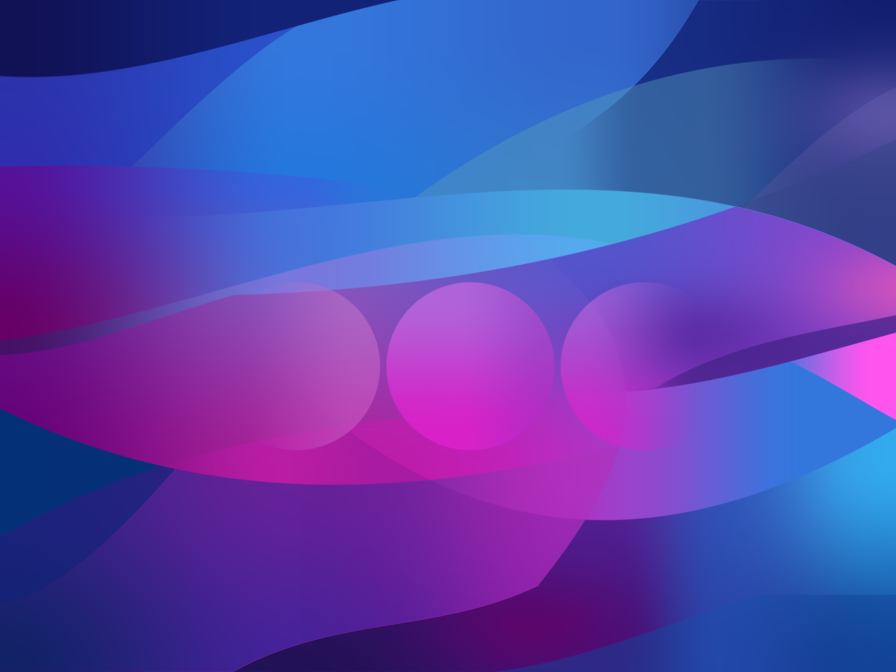
Write a Shadertoy shader that draws this background.

```glsl
// Overlapping translucent waves in blue, violet and magenta with three discs.
// Each edge is a cubic through four heights; panes are painted downwards,
// filled with blended colour ramps. In p, xy is position and z edge softness.

vec3 rgb(int code) {
    return vec3((code >> 8) & 15, (code >> 4) & 15, code & 15) / 15.;
}

vec3 tint(vec3 base, int code, float amount) {
    return mix(base, rgb(code), amount);
}

// Smooth step that also accepts falling ranges.
float ease(float a, float b, float x) {
    float t = clamp((x - a) / (b - a), 0., 1.);
    return t * t * (3. - 2. * t);
}

// Colours at 0, 1/3, 2/3 and 1 of the width.
vec3 ramp(float x, int a, int b, int c, int d) {
    vec3 col = tint(rgb(a), b, ease(0., .333, x));
    return tint(tint(col, c, ease(.333, .667, x)), d, ease(.667, 1., x));
}

// Coverage below a cubic through four evenly spaced heights.
float under(vec3 p, float start, float end, vec4 h) {
    float s = 3. * clamp((p.x - start) / (end - start), 0., 1.);
    vec3 d = h.yzw - h.xyz;
    vec2 bend = d.yz - d.xy;
    float k = s * (s - 1.) * .5;
    float edge = h.x + d.x * s + bend.x * k + (bend.y - bend.x) * k * (s - 2.) / 3.;
    return ease(-p.z, p.z, edge - p.y);
}

float glow(vec3 p, vec2 centre, vec2 size) {
    vec2 q = (p.xy - centre) / size;
    return exp(-dot(q, q));
}

float slopeMask(vec3 p) {
    return under(p, .26, 1., vec4(.561, .589, .663, .793));
}

// Upper sky with diagonal veils.
vec3 paintSky(vec3 p) {
    float x = p.x, y = p.y;
    vec3 col = mix(ramp(x, 0x429, 0x27D, 0x37C, 0x448),
                   ramp(x, 0x339, 0x37D, 0x36C, 0x115), ease(.68, .95, y));
    float arc = under(p, 0., .4, vec4(.578, .734, .899, 1.003));
    col = tint(col, 0x23B, (1. - arc) * .55);
    float veil = under(p, .5, .78, vec4(.653, .762, .847, 1.)) * ease(.62, .72, x);
    col = tint(col, 0x127, veil * .8);
    float arch = under(p, .4, .9, vec4(.641, .793, .882, .913));
    col = tint(col, 0x59B, arch * ease(.38, .45, x) * ease(.96, .78, x) * .45);
    float side = under(p, .7, 1., vec4(.528, .651, .778, .87));
    col = tint(col, 0x559, side * ease(.7, .82, x) * .4);
    col = tint(col, 0x76B, glow(p, vec2(.99, .83), vec2(.1, .08)) * .6);
    col = tint(col, 0x348, slopeMask(p) * ease(.8, .86, x) * .5);
    float crest = under(p, 0., .5, vec4(.887, .905, .962, 1.014));
    return mix(tint(rgb(0x115), 0x127, ease(0., .3, x)), col, crest);
}

// Cyan band, pale lens and magenta body.
vec3 paintMiddle(vec3 col, vec3 p) {
    float x = p.x, y = p.y;
    float violet = under(p, 0., .45, vec4(.752, .752, .741, .719));
    vec3 fill = mix(ramp(x, 0x606, 0x75B, 0x48D, 0x48D),
                    ramp(x, 0x519, 0x36D, 0x49D, 0x49D), ease(.5, .75, y));
    col = mix(col, fill, violet * ease(.46, .32, x));
    float cyan = under(p, .1, 1., vec4(.679, .698, .715, .604));
    col = mix(col, ramp(x, 0x618, 0x47D, 0x4AD, 0x57D), cyan * ease(.08, .42, x));
    float lens = under(p, 0., .7, vec4(.493, .564, .639, .632));
    col = mix(col, ramp(x, 0x416, 0x77D, 0x5AE, 0x5AE), lens * ease(.74, .64, x));
    float shoulder = under(p, 0., .35, vec4(.472, .5, .55, .582));
    float body = x < .26 ? shoulder : slopeMask(p);
    fill = mix(ramp(x, 0x607, 0xA29, 0xB2B, 0x63B),
               ramp(x, 0x618, 0x85B, 0x55C, 0x84C), ease(.3, .6, y));
    fill = tint(fill, 0x529, glow(p, vec2(.77, .5), vec2(.12, .07)) * .7);
    fill = tint(fill, 0xD5B, glow(p, vec2(1.02, .57), vec2(.1, .07)) * .8);
    return mix(col, fill, body * mix(1., cyan, ease(.76, .82, x)));
}

// Right wing, rounded tongue and deep water.
vec3 paintLower(vec3 col, vec3 p) {
    float x = p.x, y = p.y;
    float side = under(p.yxz, .13, .705, vec4(.601, .6875, .677, .508));
    float tongue = side * (1. - under(p, .26, .6, vec4(0., .055, .082, .128)));
    col = tint(col, 0xA7D, side * ease(.45, .66, x) * ease(.7, .5, y) * .12);
    float band = under(p, .73, 1., vec4(.422, .476, .507, .531));
    col = tint(col, 0x428, band * ease(.7, .76, x) * .75);
    float wing = under(p, .48, 1., vec4(.462, .415, .444, .505));
    vec3 fill = tint(rgb(0x94C), 0x37D, ease(.69, .9, x));
    float pink = 1. - under(p, .85, 1., vec4(.479, .45, .413, .375));
    fill = tint(fill, 0xF5E, pink * ease(.84, .98, x));
    col = mix(col, fill, wing * ease(.56, .72, x) * (1. - .5 * side));
    float streak = under(p, 0., .85, vec4(.201, .342, .398, .479));
    col = tint(col, 0xD1B, streak * ease(.15, .3, x) * ease(.72, .5, x) * .3);

    float bowl = under(p, .3, 1., vec4(.462, .257, .238, .363));
    fill = mix(ramp(x, 0x126, 0x215, 0x417, 0x149),
               ramp(x, 0x037, 0x518, 0x529, 0x3AE), ease(0., .32, y));
    fill = tint(fill, 0x606, glow(p, vec2(.59, .07), vec2(.1, .07)) * .7);
    fill = tint(fill, 0x149, under(p, .55, .85, vec4(0., .028, .071, .115)) * .5);
    fill = tint(fill, 0x25B, ease(.7, .8, x) * ease(.95, .8, x) * .6);
    col = mix(col, fill, bowl * (1. - tongue));

    float hull = under(p, 0., .78, vec4(.392, .288, .292, .366));
    fill = mix(ramp(x, 0x126, 0x429, 0x82A, 0x82A),
               ramp(x, 0x328, 0x629, 0xA3B, 0xA3B), ease(0., .3, y));
    float diagonal = under(p, 0., .4, vec4(.1, .214, .413, .597));
    fill = tint(fill, 0x127, (1. - diagonal) * .65);
    fill = tint(fill, 0x037, (1. - streak) * (1. - diagonal) * .85);
    col = mix(col, fill, hull * tongue * (1. - .5 * ease(.45, .65, x)));
    return tint(col, 0x518, bowl * tongue * ease(.3, .45, x) * .2);
}

// Row of discs; the outer two dissolve outwards.
vec3 paintDiscs(vec3 col, vec3 p) {
    for (int i = -1; i <= 1; i++) {
        vec2 q = p.xy - vec2(.525 + .1945 * float(i), .455);
        float across = q.x / .094;
        float fade = i == 0 ? .85 : .65 * ease(.7, -.8, across * float(i));
        vec3 fill = tint(rgb(0xD2C), 0xB6D, ease(.36, .56, p.y));
        fill = i == 0 ? tint(fill, 0x83B, ease(-.2, 1., across) * .5) : fill;
        fill = i < 0 ? tint(fill, 0xB7B, .6) : fill;
        float radius = length(q * vec2(4. / 3., 1.));
        col = mix(col, fill, ease(p.z, -p.z, radius - .125) * fade);
    }
    return col;
}

void mainImage(out vec4 fragColor, in vec2 fragCoord) {
    vec3 p = vec3(fragCoord / iResolution.xy, 1. / iResolution.y);
    vec3 col = paintLower(paintMiddle(paintSky(p), p), p);
    fragColor = vec4(paintDiscs(col, p), 1.);
}
```
